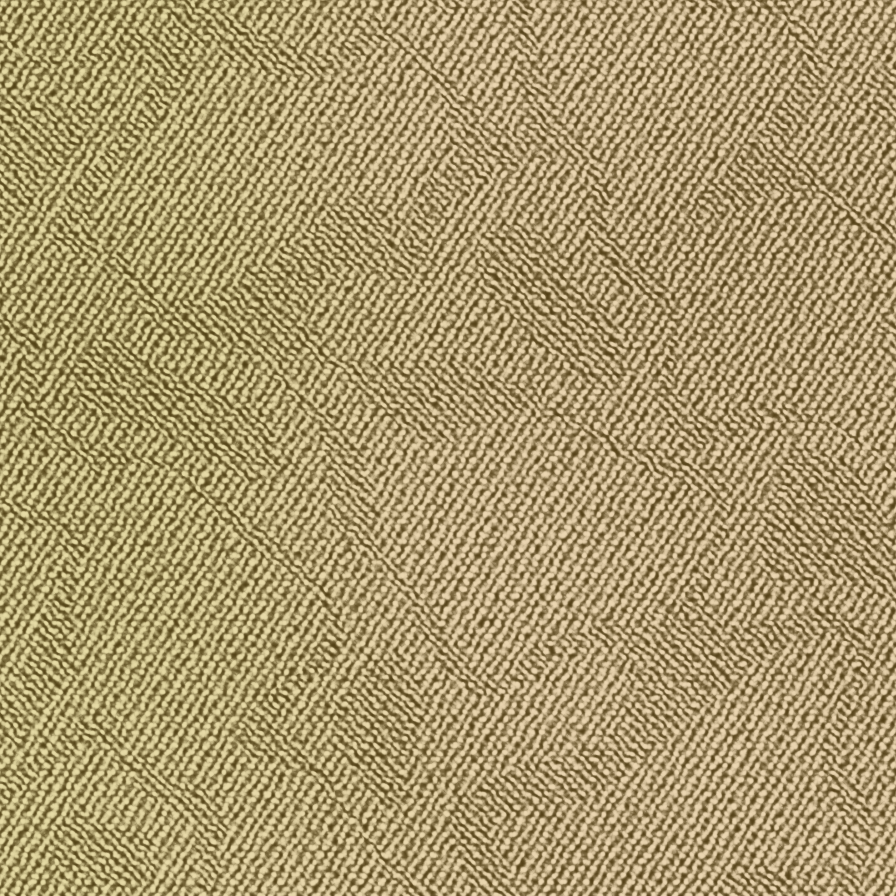
Write a WebGL 2 fragment shader that draws this texture.

```glsl
#version 300 es
precision highp float;
// Tan damask cloth: fine steep twill with curling motif bands of reversed twill.

uniform vec2 u_resolution;
out vec4 fragColor;

const float TAU = 6.2831853;
const vec2 THREAD_PITCH = vec2(0.0126, 0.0076); // twill repeat, canvas units
const float TWILL_STEP = 0.375;                 // sideways shift per weft row
const float JITTER_SIZE = 0.017;                // scale of thread wander
const float JITTER_AMOUNT = 0.42;
const float GRAIN_SIZE = 0.0056;                // fibre tufts
const float GRAIN_AMOUNT = 1.5;
const float BAND_WIDTH = 0.30;                  // motif outline, field units
const float LEAF_LEVEL = 1.55;                  // motif filled areas
const float CONTRAST = 2.6;
const float TONE_GAMMA = 0.75;
const vec3 SHADOW = vec3(0.30, 0.23, 0.06);
const vec3 LIGHT = vec3(0.92, 0.86, 0.69);
const vec3 OLIVE_TINT = vec3(0.99, 1.01, 0.95);
const vec3 ROSE_TINT = vec3(1.01, 0.985, 1.02);

vec2 hash2(vec2 cell) {
    vec2 k = vec2(dot(cell, vec2(127.1, 311.7)), dot(cell, vec2(269.5, 183.3)));
    return fract(sin(k) * 43758.5);
}

// Distance to the nearest scattered point, in cell units
float cellular(vec2 p) {
    vec2 cell = floor(p);
    float nearest = 4.0;
    for (int y = -1; y <= 1; y++) {
        for (int x = -1; x <= 1; x++) {
            vec2 c = cell + vec2(x, y);
            vec2 d = c + hash2(c) - p;
            nearest = min(nearest, dot(d, d));
        }
    }
    return sqrt(nearest);
}

// Curling field of layered sines; its level lines outline the motif
float motifField(vec2 p) {
    vec2 q = p + 0.055 * sin(p.yx * vec2(11.0, 9.0) + vec2(0.7, 2.1));
    q += 0.022 * sin(q.yx * vec2(29.0, 25.0) + vec2(4.0, 1.3));
    return sin(dot(q, vec2(12.0, 9.0)) + 0.4)
         + sin(dot(q, vec2(-6.0, 14.0)) + 1.9)
         + 0.6 * sin(dot(q, vec2(21.0, 13.0)) + 3.2);
}

float motifMask(vec2 p, float fray) {
    float f = motifField(p) + 0.25 * fray;
    float width = BAND_WIDTH * (1.0 + 0.5 * sin(dot(p, vec2(17.0, -23.0))));
    float band = 1.0 - smoothstep(width - 0.08, width + 0.08, abs(f));
    float leaf = smoothstep(LEAF_LEVEL - 0.1, LEAF_LEVEL + 0.1, f);
    return max(band, leaf);
}

// Thread relief: the mask swaps which diagonal of the lattice dominates
float weave(vec2 p, vec2 wander, float mask) {
    vec2 t = p / THREAD_PITCH;
    vec2 lattice = vec2(t.x - TWILL_STEP * t.y, t.y) + wander;
    float rising = cos(TAU * lattice.x);
    float falling = cos(TAU * (lattice.x + lattice.y));
    float rows = cos(TAU * lattice.y);
    float ground = 0.75 * rising + 0.36 * falling + 0.16 * rows;
    float figure = 0.32 * rising + 0.76 * falling + 0.28 * rows;
    return mix(ground, figure, mask);
}

void main() {
    vec2 p = gl_FragCoord.xy / min(u_resolution.x, u_resolution.y);

    // Irregular threads
    vec2 wander = vec2(cellular(p / JITTER_SIZE),
                       cellular(p / JITTER_SIZE + 37.5)) - 0.5;
    float mask = motifMask(p, wander.x + wander.y);
    float relief = weave(p, JITTER_AMOUNT * wander, mask);

    // Fibre grain and broad shading
    relief += GRAIN_AMOUNT * (0.46 - cellular(p / GRAIN_SIZE + 11.0));
    float cloud = sin(p.x * 5.0 + 2.0 * sin(p.y * 4.0)) * sin(p.y * 6.0 + p.x * 3.0 + 1.0);
    relief += 0.08 * cloud + 0.03 - 0.10 * mask;

    // Tone and tint
    float tone = pow(1.0 / (1.0 + exp(-CONTRAST * relief)), TONE_GAMMA);
    float rosy = smoothstep(0.1, 0.7, p.x + 0.12 * cloud);
    vec3 colour = mix(SHADOW, LIGHT, tone) * mix(OLIVE_TINT, ROSE_TINT, rosy);
    fragColor = vec4(colour, 1.0);
}
```
